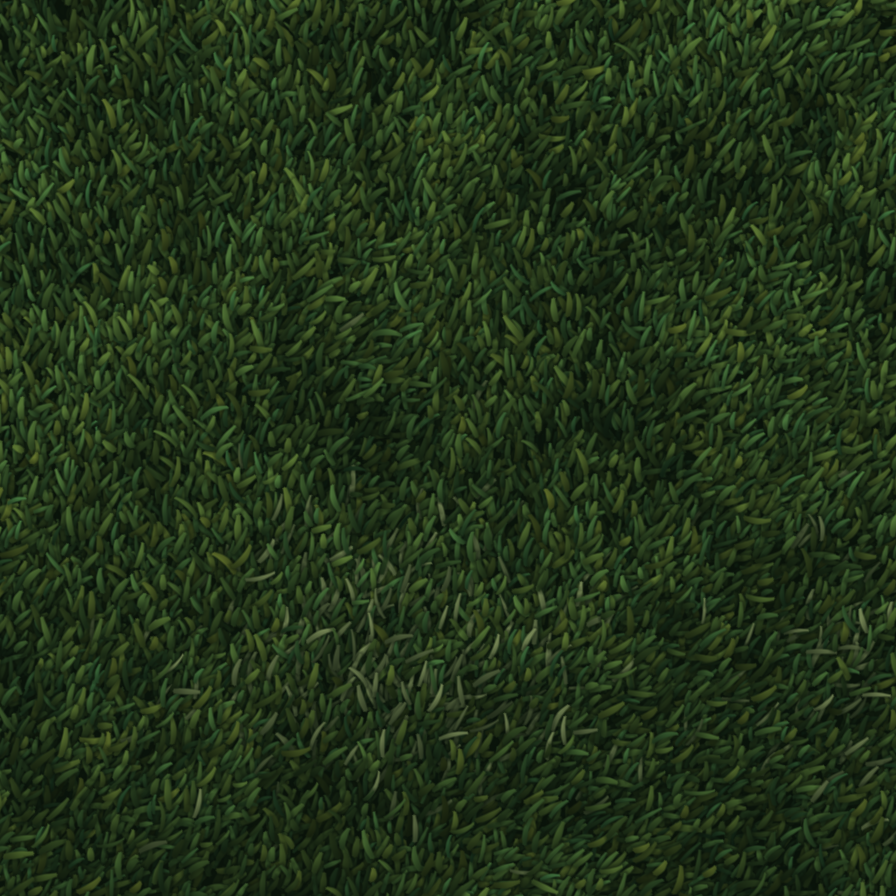
Write a WebGL 2 fragment shader that draws this texture.

```glsl
#version 300 es
precision highp float;

#define LAYERS 10
#define CELL 0.0215
#define HALF_LENGTH 0.0142
#define HALF_WIDTH 0.0035
#define SOFTNESS 0.0016
#define ANGLE_SPREAD 1.25
#define SHADOW_REACH 0.0055
#define SHADOW_STRENGTH 0.33
#define BROAD_VARIATION 0.36
#define DARK_GREEN vec3(0.038, 0.078, 0.040)
#define LIGHT_GREEN vec3(0.282, 0.405, 0.190)
#define DRY_GREEN vec3(0.400, 0.460, 0.290)

uniform vec2 u_resolution;
out vec4 fragColor;

vec3 hash3(vec3 p) {
    p = fract(p * vec3(0.1031, 0.1030, 0.0973));
    p += dot(p, p.yxz + 33.33);
    return fract((p.xxy + p.yxx) * p.zyx);
}

float valueNoise(vec2 p) {
    vec2 i = floor(p), f = fract(p);
    f = f * f * (3.0 - 2.0 * f);
    float low = mix(hash3(vec3(i, 7.0)).x, hash3(vec3(i + vec2(1, 0), 7.0)).x, f.x);
    float high = mix(hash3(vec3(i + vec2(0, 1), 7.0)).x, hash3(vec3(i + 1.0, 7.0)).x, f.x);
    return mix(low, high, f.y);
}

// Soft elliptical patch, 1 at its centre
float patchMask(vec2 p, vec2 centre, vec2 radius) {
    vec2 d = (p - centre) / radius;
    return exp(-dot(d, d));
}

// Blade space: x runs from base (-1) to tip (1), y from side to side; z is distance
vec3 bladeSpace(vec2 p, float angle, float halfLength, float halfWidth, float bend) {
    vec2 dir = vec2(cos(angle), sin(angle));
    vec2 q = vec2(dot(p, dir), dot(p, vec2(-dir.y, dir.x)));
    float along = q.x / halfLength;
    q.y -= bend * halfLength * (along * along - 0.3);
    float taper = 1.0 - 0.42 * smoothstep(0.0, 1.0, along) - 0.2 * smoothstep(0.3, 1.0, -along);
    float width = halfWidth * taper;
    float dist = max(abs(q.y) - width, abs(q.x) - halfLength + 0.5 * abs(q.y));
    return vec3(along, clamp(q.y / width, -1.0, 1.0), dist);
}

// Paints one blade and its shadow over the colour below
vec3 paintBlade(vec3 below, vec2 p, vec2 cell, float layer, vec2 shift, float edge) {
    vec3 place = hash3(vec3(cell, layer * 3.0 + 11.0));
    vec3 form = hash3(vec3(cell + 57.0, layer * 5.0 + 29.0));
    vec3 tint = hash3(vec3(cell + 113.0, layer * 7.0 + 41.0));
    vec2 root = (cell + place.xy) * CELL - shift;
    float depth = layer / float(LAYERS - 1);

    // Dry blades gather in patches near the top
    float dryness = patchMask(root, vec2(0.43, 0.26), vec2(0.17, 0.13))
                  + 0.7 * patchMask(root, vec2(0.95, 0.24), vec2(0.10, 0.12));
    float dry = step(place.z, 0.36 * dryness) * step(0.5, depth);

    // Shared lean with a random turn for each blade
    float lean = mix(1.35, 0.90, root.x) + 1.1 * (valueNoise(root * 5.0 + 3.0) - 0.5);
    float angle = lean + ANGLE_SPREAD * (form.x + tint.z - 1.0);
    float halfLength = HALF_LENGTH * mix(mix(0.5, 1.25, form.y), 1.3, 0.6 * dry);
    float halfWidth = HALF_WIDTH * mix(0.6, 1.15, form.z) * mix(1.0, 0.85, dry);
    vec3 blade = bladeSpace(p - root, angle, halfLength, halfWidth, 0.45 * (tint.x - 0.5));

    // Tone rises with height, along the blade and across its fold
    float clump = 0.8 * valueNoise(root * 6.0 + 9.0) + valueNoise(root * 19.0) - 0.9;
    float tone = mix(0.24, 0.65, depth) + 0.6 * (tint.y - 0.5) + BROAD_VARIATION * clump;
    tone *= mix(0.6, 1.1, smoothstep(-1.0, 0.5, blade.x)) * (1.0 + 0.15 * blade.y);
    tone *= mix(0.84, 1.14, root.y);
    tone = clamp(tone + 0.16 * dry, 0.0, 1.15);
    vec3 colour = mix(DARK_GREEN, mix(LIGHT_GREEN, DRY_GREEN, dry), tone);
    float warmth = (form.z + tint.x - 1.0) * (1.0 - dry);
    colour *= vec3(1.0 + 0.24 * warmth, 1.0, 1.0 - 0.2 * warmth);

    float shadow = SHADOW_STRENGTH * (1.0 - smoothstep(0.0, SHADOW_REACH, blade.z));
    below = mix(below, DARK_GREEN * 0.85, shadow);
    return mix(below, colour, 1.0 - smoothstep(-edge, edge, blade.z));
}

void main() {
    vec2 p = gl_FragCoord.xy / u_resolution.y;
    float edge = max(SOFTNESS, 0.6 / u_resolution.y);
    vec3 colour = DARK_GREEN;

    // Stack layers of scattered blades from the ground up
    for (int i = 0; i < LAYERS; i++) {
        float layer = float(i);
        vec2 shift = CELL * (10.0 + hash3(vec3(layer, 5.0, 17.0)).xy);
        vec2 home = floor((p + shift) / CELL);
        for (int y = 1; y >= -1; y--) {
            for (int x = -1; x <= 1; x++) {
                colour = paintBlade(colour, p, home + vec2(x, y), layer, shift, edge);
            }
        }
    }
    fragColor = vec4(colour, 1.0);
}
```
